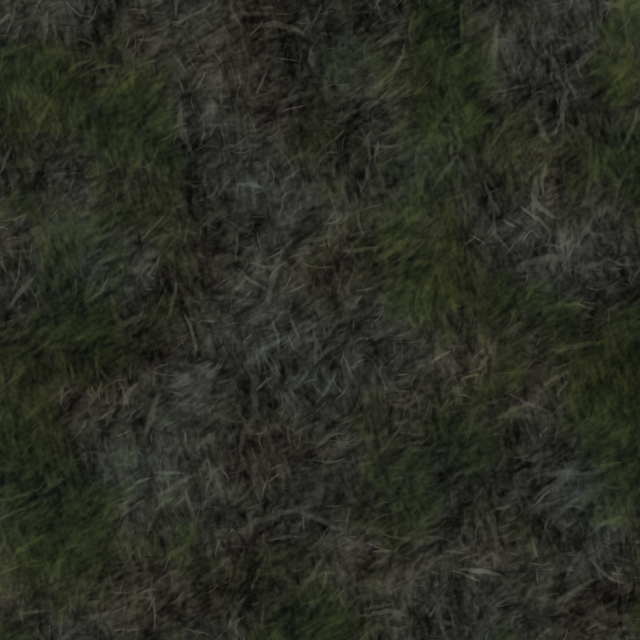
Reproduce this texture procedurally as a WebGL 1 fragment shader.

```glsl
precision highp float;

uniform vec2 u_resolution;

#define PATCH_SCALE 3.0
#define MOSS_AMOUNT 0.42
#define BLADE_CELLS 17.0
#define BLADE_WIDTH 0.065
#define BLADE_OPACITY 0.85
#define LEAN_ANGLE 0.95
#define LEAN_SPREAD 2.4
#define FIBER_SCALE 75.0
#define FIBER_STRENGTH 0.6
#define SHADE_STRENGTH 0.5
#define MOTTLE_SCALE 24.0
#define MOTTLE_STRENGTH 0.5

const int LAYERS = 5;

vec3 hash3(vec2 p) {
  vec3 q = fract(p.xyx * vec3(0.1031, 0.1030, 0.0973));
  q += dot(q, q.yxz + 33.33);
  return fract((q.xxy + q.yzz) * q.zyx);
}

mat2 rotation(float a) {
  float c = cos(a), s = sin(a);
  return mat2(c, -s, s, c);
}

float cornerGradient(vec2 cell, vec2 offset) {
  float a = 6.2832 * hash3(cell + 57.0).x;
  return dot(vec2(cos(a), sin(a)), offset);
}

// Gradient noise, roughly -0.7 to 0.7
float noise(vec2 p) {
  vec2 i = floor(p), f = fract(p);
  vec2 u = f * f * f * (f * (f * 6.0 - 15.0) + 10.0);
  vec2 e = vec2(1.0, 0.0);
  return mix(
    mix(cornerGradient(i, f), cornerGradient(i + e.xy, f - e.xy), u.x),
    mix(cornerGradient(i + e.yx, f - e.yx), cornerGradient(i + 1.0, f - 1.0), u.x), u.y);
}

float fbm(vec2 p) {
  float sum = 0.0, amp = 1.0;
  for (int i = 0; i < 4; i++) {
    sum += amp * noise(p);
    p = rotation(0.6) * p * 2.03 + 11.7;
    amp *= 0.55;
  }
  return sum;
}

// Noise stretched along one direction
float fibers(vec2 uv, float angle) {
  vec2 p = rotation(angle) * uv * FIBER_SCALE;
  return noise(p * vec2(0.45, 1.2)) + 0.7 * noise(p * vec2(0.9, 2.2) + 31.0);
}

// Soft, slightly bent, tapering blade centred on the origin
float blade(vec2 p, float angle, float bend, float halfLength, float width, float blur) {
  p = rotation(angle) * p;
  p.y += bend * p.x * p.x;
  float along = abs(p.x) / halfLength;
  float taper = width * (1.0 - 0.6 * along);
  return (1.0 - smoothstep(taper - blur, taper + blur, abs(p.y)))
       * (1.0 - smoothstep(0.6, 1.0, along));
}

void main() {
  float pixel = 1.0 / min(u_resolution.x, u_resolution.y);
  vec2 uv = gl_FragCoord.xy * pixel;

  // Broad patches of moss and shade, with ragged edges
  float patches = fbm(uv * PATCH_SCALE + 4.3);
  float mottle = fbm(rotation(LEAN_ANGLE) * uv * MOTTLE_SCALE * vec2(0.8, 1.2) + 61.0);
  float moss = smoothstep(-0.25, 0.3, patches + 0.15 * mottle + MOSS_AMOUNT - 0.5);
  float shade = fbm(uv * 5.5 + 23.0);

  // Fine matted fibres in two blended directions
  float sway = smoothstep(-0.2, 0.2, noise(uv * 9.0 + 71.0));
  float matted = mix(fibers(uv, LEAN_ANGLE - 0.4), fibers(uv + 3.0, LEAN_ANGLE + 0.9), sway);
  float tone = 0.36 + FIBER_STRENGTH * matted;
  float tint = moss;

  // Ragged wobble keeps the blades from looking like clean strokes
  vec2 wobble = 0.004 * vec2(noise(uv * 45.0), noise(uv * 45.0 + 19.0));

  // Blades, from small ones below to long ones on top
  for (int layer = 0; layer < LAYERS; layer++) {
    float cells = BLADE_CELLS * pow(1.32, float(LAYERS - 1 - layer));
    vec2 p = (uv + wobble) * cells;
    float blur = max(0.04, 0.9 * pixel * cells);
    for (int k = 0; k < 9; k++) {
      vec2 cell = floor(p) + vec2(mod(float(k), 3.0), floor(float(k) / 3.0)) - 1.0;
      vec3 place = hash3(cell + 97.0 * float(layer));
      vec3 look = hash3(cell + 41.0 + 131.0 * float(layer));
      vec2 root = cell + place.xy;
      float flow = noise(root / cells * 4.0 + 15.0);
      float angle = LEAN_ANGLE + 1.2 * flow + LEAN_SPREAD * (place.z - 0.5) * mix(1.0, 0.5, moss);
      float mask = blade(p - root, angle, 0.6 * (look.y - 0.5), mix(0.35, 0.9, look.z),
                         BLADE_WIDTH * mix(0.7, 1.6, look.y), blur);
      float bladeTone = mix(-0.35, 1.3, look.x);
      float alpha = mask * BLADE_OPACITY * mix(0.4, 1.0, look.x * look.z) * mix(1.0, 0.6, moss);
      tone = mix(tone, bladeTone, alpha);
      tint = mix(tint, clamp(moss + 0.5 * (look.y - 0.5), 0.0, 1.0), alpha);
    }
  }

  // Clumps, hollows and grain lie over everything
  float grain = noise(uv * 130.0 + 7.0);
  tone += SHADE_STRENGTH * shade + MOTTLE_STRENGTH * mottle * mix(1.0, 0.7, moss) + 0.3 * grain;
  tone = clamp(tone, -0.3, 1.6);

  // Dry straw and moss each run from shadow to light
  vec3 straw = mix(vec3(0.105, 0.103, 0.090), vec3(0.275, 0.275, 0.250), tone);
  vec3 green = mix(vec3(0.100, 0.120, 0.078), vec3(0.230, 0.255, 0.150), tone);
  vec3 color = mix(straw, green, tint);

  // Slow drift between warm and cool hues
  float warmth = noise(uv * 6.0 + 47.0);
  color *= 1.0 + warmth * vec3(0.10, 0.0, -0.10);
  gl_FragColor = vec4(color, 1.0);
}
```
